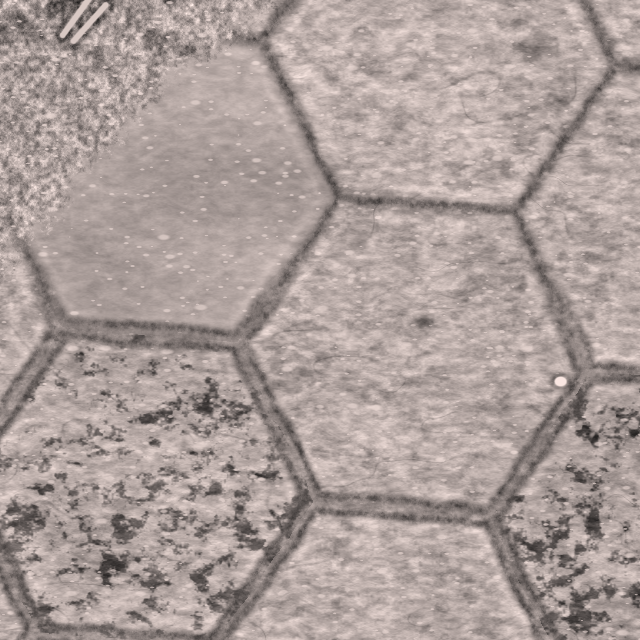
Give the GLSL for this texture, as a WebGL 1 fragment shader.

```glsl
precision highp float;
// Weathered hexagonal concrete paving with gritty joints and a drift of sand in one corner.
uniform vec2 u_resolution;

const vec2 SLAB_CENTER = vec2(0.647, 0.442);
const float SPACING = 0.477;              // distance between slab centers
const vec2 TILT = vec2(0.9966, 0.082);    // cosine and sine of the grid rotation
const vec2 SMOOTH_SLAB = vec2(0.252, 0.709);
const vec2 WORN_LEFT = vec2(0.213, 0.238);
const vec2 WORN_RIGHT = vec2(1.042, 0.174);
const vec3 STONE_TINT = vec3(1.065, 0.985, 0.962);
const float STONE_TONE = 0.685;
const float SAND_TONE = 0.635;
const float JOINT_TONE = 0.33;
const float SAND_REACH = 0.41;            // extent of the drift from the top left corner

float hash(vec2 p) {
  vec3 a = fract(p.xyx * 0.1031);
  a += dot(a, a.yzx + 33.33);
  return fract((a.x + a.y) * a.z);
}

float noise(vec2 p) {
  vec2 i = floor(p), f = fract(p);
  f = f * f * (3.0 - 2.0 * f);
  return mix(mix(hash(i), hash(i + vec2(1, 0)), f.x),
             mix(hash(i + vec2(0, 1)), hash(i + vec2(1, 1)), f.x), f.y);
}

// Layered noise centered on zero
float grain(vec2 p) {
  float sum = 0.0, amp = 0.5;
  for (int i = 0; i < 4; i++) {
    sum += amp * (noise(p) - 0.5);
    p = p * 1.93 + 17.3;
    amp *= 0.68;
  }
  return sum;
}

vec2 toHex(vec2 p) {
  p = (p - SLAB_CENTER) / SPACING;
  return vec2(dot(p, vec2(TILT.x, -TILT.y)), dot(p, TILT.yx));
}

// Offset from the nearest slab center
vec2 hexOffset(vec2 q) {
  vec2 r = vec2(1.7320508, 1.0);
  vec2 a = mod(q + 0.5 * r, r) - 0.5 * r;
  vec2 b = mod(q, r) - 0.5 * r;
  return dot(a, a) < dot(b, b) ? a : b;
}

float isSlab(vec2 center, vec2 place) {
  return step(length(center - toHex(place)), 0.4);
}

float segment(vec2 p, vec2 a, vec2 b) {
  vec2 d = b - a;
  return length(p - a - d * clamp(dot(p - a, d) / dot(d, d), 0.0, 1.0));
}

float bell(float x, float width) {
  return exp(-x * x / (width * width));
}

// Pale chips, scattered one per grid cell at most
float specks(vec2 p) {
  float sum = 0.0;
  for (int i = 0; i < 3; i++) {
    float k = float(i);
    vec2 g = p * vec2(21.0, 34.0) * (1.0 + 0.6 * k) + 31.7 * k;
    vec2 id = floor(g);
    vec2 spot = 0.3 + 0.4 * vec2(hash(id + 3.1), hash(id + 8.7));
    float size = 0.08 + 0.13 * hash(id + 5.3);
    float d = length((fract(g) - spot) * vec2(0.75, 1.0));
    sum += step(0.82, hash(id)) * (1.0 - smoothstep(size * 0.4, size, d));
  }
  return min(sum, 1.0);
}

void main() {
  vec2 p = gl_FragCoord.xy / u_resolution;
  vec2 wobble = 0.007 * vec2(noise(p * 28.0) - 0.5, noise(p * 28.0 + 50.0) - 0.5);
  vec2 q = toHex(p + wobble);
  vec2 offset = hexOffset(q), center = q - offset, h = abs(offset);
  float edge = SPACING * (0.5 - max(h.y, 0.8660254 * h.x + 0.5 * h.y));

  // Slab faces: sideways streaks, tone and wear by slab
  float smoothFace = isSlab(center, SMOOTH_SLAB);
  float worn = max(isSlab(center, WORN_LEFT), isSlab(center, WORN_RIGHT));
  vec2 streak = (p + wobble) * vec2(48.0, 105.0);
  float tone = STONE_TONE - 0.045 * smoothFace - 0.025 * worn;
  tone += 0.03 * (hash(floor(center * 2.0 + 0.5)) - 0.5) + 0.10 * (noise(p * 7.0) - 0.5);
  tone += grain(streak) * mix(0.36, 0.17, smoothFace);
  float pits = smoothstep(0.02, 0.3, grain(p * vec2(42.0, 55.0) + 9.0) + 0.25 * (noise(p * 11.0) - 0.5));
  tone -= pits * mix(0.09, 0.36, worn) * (1.0 - 0.8 * smoothFace);
  float crack = bell(noise(p * vec2(13.0, 30.0) + wobble * 90.0) - 0.5, 0.035);
  tone -= 0.09 * crack * smoothstep(0.45, 0.7, noise(p * 9.0 + 4.0)) * (1.0 - smoothFace);
  tone = mix(tone, 0.86, 0.65 * specks(p));

  // Joints: one filled line above, an open double line with a pale core below
  float openness = 1.0 - smoothstep(0.42, 0.62, p.y + 0.15 * (noise(p * 6.0) - 0.5));
  float width = mix(0.75, 1.1, noise(p * 8.0 + 20.0));
  float filledLine = bell(edge, 0.0105 * width);
  float doubleLine = bell(edge - 0.0125 * width, 0.0075) + 0.35 * bell(edge, 0.004);
  float joint = mix(filledLine, doubleLine, openness) * (0.8 + 0.9 * grain(p * 95.0));
  tone += 0.05 * bell(edge - 0.025, 0.007);
  tone = mix(tone, JOINT_TONE + 0.3 * grain(p * 130.0), clamp(joint, 0.0, 0.95));

  // Lone chip and pebble
  tone -= 0.28 * bell(length((p - vec2(0.664, 0.496) + wobble) * vec2(0.6, 1.0)), 0.009);
  float pebble = length((p - vec2(0.876, 0.404)) * vec2(0.8, 1.0));
  tone = mix(tone - 0.2 * bell(pebble - 0.011, 0.004), 0.92, 1.0 - smoothstep(0.006, 0.009, pebble));

  // Sand drift with coarse grit and two dry twigs
  float reach = p.x + 1.0 - p.y + 0.09 * (noise(p * 14.0) - 0.5) + 0.08 * grain(p * 90.0);
  float sand = 1.0 - smoothstep(SAND_REACH - 0.025, SAND_REACH + 0.02, reach);
  float grit = SAND_TONE + 0.62 * grain(p * 120.0) + 0.1 * (noise(p * 12.0) - 0.5);
  grit -= 0.25 * smoothstep(0.5, 0.8, noise(p * 34.0)) * smoothstep(0.85, 1.0, p.y);
  grit = mix(grit, 0.9, 0.7 * specks(p + 0.37));
  float twig = min(segment(p, vec2(0.098, 0.945), vec2(0.145, 1.01)),
                   segment(p, vec2(0.115, 0.936), vec2(0.165, 0.992)));
  grit = mix(grit - 0.25 * bell(twig - 0.008, 0.005), 0.8, 1.0 - smoothstep(0.003, 0.006, twig));
  tone = mix(tone, grit, sand);

  gl_FragColor = vec4(clamp(STONE_TINT * tone, 0.0, 1.0), 1.0);
}
```
